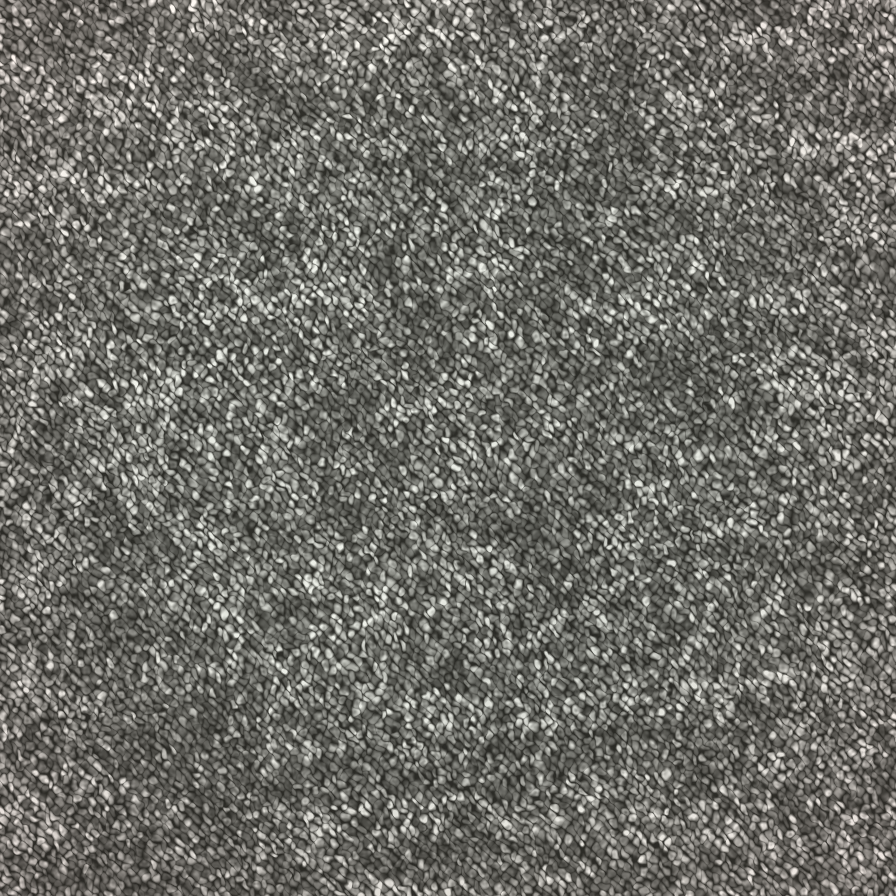
Reproduce this texture procedurally as a three.js fragment shader.

```glsl
// Grey melange twill cloth: overlapping frayed stitches in diagonal wales that
// fall to the right. Each stitch gets a hashed yarn tone, biased by soft streaky
// clouds; fine fibre noise and a faint warm-to-green drift finish the cloth.
varying vec2 vUv;

const float WALE_ANGLE = 0.75;                    // downward slope, radians
const vec2 STITCH_COUNT = vec2(108.0, 126.0);     // along and across the wales
const vec2 STITCH_RADIUS = vec2(0.66, 0.60);      // in stitch cells
const float STITCH_JITTER = 0.36;
const float FRAY = 0.55;
const vec3 GROOVE_COLOR = vec3(0.168, 0.166, 0.150);
const vec3 YARN_COLOR = vec3(0.905, 0.902, 0.890);
const vec3 CENTRE_TINT = vec3(0.985, 1.000, 0.980);
const vec3 EDGE_TINT = vec3(1.025, 0.988, 0.978);

float hash(vec2 p) {
  vec3 q = fract(p.xyx * vec3(0.1031, 0.1030, 0.0973));
  q += dot(q, q.yzx + 33.33);
  return fract((q.x + q.y) * q.z);
}

float valueNoise(vec2 p) {
  vec2 cell = floor(p);
  vec2 f = fract(p);
  f = f * f * (3.0 - 2.0 * f);
  float low = mix(hash(cell), hash(cell + vec2(1.0, 0.0)), f.x);
  float high = mix(hash(cell + vec2(0.0, 1.0)), hash(cell + vec2(1.0, 1.0)), f.x);
  return mix(low, high, f.y);
}

// Layered noise centred on zero
float cloud(vec2 p) {
  float sum = 0.0;
  float weight = 0.5;
  for (int i = 0; i < 3; i++) {
    sum += weight * (valueNoise(p) - 0.5);
    p = p * 2.1 + 17.3;
    weight *= 0.6;
  }
  return sum;
}

// Turns canvas space into axes along and across the falling wales
vec2 waleSpace(vec2 p, float angle) {
  float c = cos(angle);
  float s = sin(angle);
  return vec2(c * p.x - s * p.y, s * p.x + c * p.y);
}

// Bends stitch outlines at the scale of single grains
vec2 fray(vec2 q, float amount) {
  vec2 bend = vec2(valueNoise(q * 1.3 + 11.0), valueNoise(q * 1.3 + 57.0)) - 0.5;
  return q + amount * bend;
}

// Soft oval that leans against its wale
float stitchCover(vec2 offset, vec2 radius, float lean) {
  offset.x += lean * offset.y;
  return 1.0 - smoothstep(0.35, 1.2, length(offset / radius));
}

// Brightest stitch over the point, zero in the grooves
float weave(vec2 q, float bias) {
  float tone = 0.0;
  for (int j = -1; j <= 1; j++) {
    float row = floor(q.y) + float(j);
    float x = q.x + 0.35 * row + 0.6 * hash(vec2(row, 7.0));
    for (int i = -1; i <= 1; i++) {
      vec2 id = vec2(floor(x) + float(i), row);
      vec2 jitter = vec2(hash(id + 31.7), hash(id + 74.1)) - 0.5;
      vec2 offset = vec2(x, q.y) - id - 0.5 - STITCH_JITTER * jitter * vec2(1.0, 0.6);
      vec2 size = 0.78 + 0.4 * vec2(hash(id + 113.5), hash(id + 167.2));
      float lean = mix(-0.15, 0.65, hash(id + 205.3));
      float yarn = clamp(hash(id + 251.9) + bias, 0.0, 1.0);
      float light = 0.28 + 0.60 * pow(yarn, 1.6);
      tone = max(tone, light * stitchCover(offset, STITCH_RADIUS * size, lean));
    }
  }
  return tone;
}

void main() {
  // Gentle pull in the cloth keeps the wales from running ruler straight
  vec2 pull = vec2(cloud(vUv * 9.0), cloud(vUv * 9.0 + 40.0)) * 0.014;
  vec2 q = waleSpace(vUv + pull, WALE_ANGLE) * STITCH_COUNT;

  // Streaky melange patches, wider than tall
  float patches = cloud(vUv * vec2(13.0, 24.0) + 5.0);
  float tone = weave(fray(q, FRAY), 0.72 * patches);

  // Fibres inside the stitches
  float fibre = valueNoise(q * vec2(2.4, 2.0) + 90.0) - 0.5;
  tone += fibre * (0.13 + 0.55 * tone);

  // Broad light and tint drift
  float edge = smoothstep(0.25, 0.75, length(vUv - 0.5));
  float lighting = 0.98 + 0.08 * vUv.y + 0.16 * cloud(vUv * 3.0 + 60.0);
  vec3 tint = mix(CENTRE_TINT, EDGE_TINT, edge);
  vec3 cloth = mix(GROOVE_COLOR, YARN_COLOR, clamp(tone, 0.0, 1.0));
  gl_FragColor = vec4(cloth * tint * lighting, 1.0);
}
```
